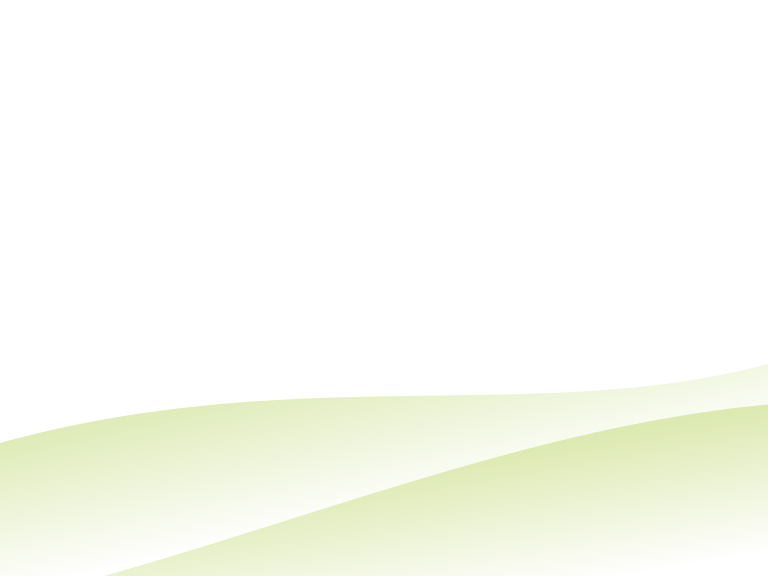
This background is drawn by a Shadertoy shader. Its source:

```glsl
const vec3 PAPER = vec3(1.0);
const vec3 BACK_GREEN = vec3(0.875, 0.922, 0.722);
const vec3 FRONT_GREEN = vec3(0.862, 0.912, 0.685);

// Fade of each hill: sideways tilt, height of full white, height of full green
const vec3 BACK_FADE = vec3(0.293, -0.033, 0.231);
const vec3 FRONT_FADE = vec3(0.227, -0.186, 0.075);

const float FRONT_START = 0.1354;  // where the front crest leaves the floor

float backCrest(float x) {
    return 0.2309 + x * (0.3681 + x * (-0.5032 + x * (0.0922 + x * 0.18)));
}

float frontCrest(float x) {
    float t = x - FRONT_START;
    return t * (0.3766 + t * (0.1839 - t * 0.2559));
}

// Tilted linear gradient from white up to the hill colour
vec3 hillColor(vec2 uv, vec3 green, vec3 fade) {
    float level = uv.y - fade.x * uv.x;
    float strength = clamp((level - fade.y) / (fade.z - fade.y), 0.0, 1.0);
    return mix(PAPER, green, strength);
}

// Coverage below a crest, softened over one pixel
float below(float y, float crest) {
    return clamp((crest - y) * iResolution.y + 0.5, 0.0, 1.0);
}

void mainImage(out vec4 fragColor, in vec2 fragCoord) {
    vec2 uv = fragCoord / iResolution.xy;
    vec3 color = PAPER;

    // Back hill, then the front hill over it
    color = mix(color, hillColor(uv, BACK_GREEN, BACK_FADE), below(uv.y, backCrest(uv.x)));
    color = mix(color, hillColor(uv, FRONT_GREEN, FRONT_FADE), below(uv.y, frontCrest(uv.x)));

    fragColor = vec4(color, 1.0);
}
```
